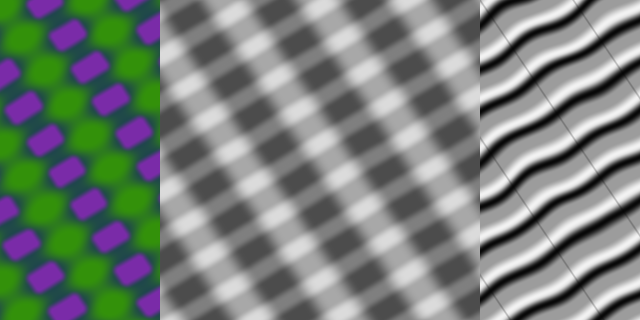
Give the GLSL for this pattern, as a Shadertoy shader.

```glsl
// A slanted woven lattice shown in three panels: coloured cells, soft height, relief.
// Each panel maps the canvas to lattice coordinates (along, across), bends them
// slightly with value noise, then shades periodic profiles of those coordinates.

const float TAU = 6.2831853;
const vec2 PANEL_EDGES = vec2(0.25, 0.75);     // fractions of the width

// Lattice steps and panel origins; the canvas is 2 wide and 1 high.
const vec2 STEP_ALONG = vec2(0.2073, 0.1242);
const vec2 STEP_ACROSS = vec2(0.0688, -0.1013);
const vec2 COLOR_ORIGIN = vec2(0.211, 0.461);
const vec2 HEIGHT_ORIGIN = vec2(1.003, 0.552);
const vec2 RELIEF_ORIGIN = vec2(1.535, 0.948);

const float NOISE_SCALE = 9.0;
const float COLOR_WARP = 0.07;
const float HEIGHT_WARP = 0.04;
const float RELIEF_WARP = 0.14;
const float RELIEF_WAVE = 0.045;

const vec2 CELL_HALF = vec2(0.053, 0.034);
const float CELL_ROUND = 0.018;
const float CELL_SOFT = 0.012;
const vec3 PURPLE = vec3(0.48, 0.17, 0.66);
const vec3 GREEN = vec3(0.20, 0.57, 0.04);
const vec3 TEAL = vec3(0.12, 0.27, 0.30);

const float DARK_LEVEL = 0.30;
const float RIB_LEVEL = 0.36;
const float BRIDGE_LEVEL = 0.20;

const float FLAT_LEVEL = 0.61;
const float LIGHT_GAIN = 0.34;
const float SHADOW_GAIN = 0.58;
const float CREASE_WIDTH = 0.022;
const float CREASE_DEPTH = 0.22;

float hash(vec2 p) {
    vec3 q = fract(vec3(p.xyx) * 0.1031);
    q += dot(q, q.yzx + 33.33);
    return fract((q.x + q.y) * q.z);
}

float valueNoise(vec2 p) {
    vec2 i = floor(p), f = fract(p);
    f = f * f * (3.0 - 2.0 * f);
    float low = mix(hash(i), hash(i + vec2(1, 0)), f.x);
    float high = mix(hash(i + vec2(0, 1)), hash(i + vec2(1, 1)), f.x);
    return mix(low, high, f.y);
}

// Lattice coordinates with a small irregular bend
vec2 lattice(vec2 p, vec2 origin, float warp) {
    vec2 st = inverse(mat2(STEP_ALONG, STEP_ACROSS)) * (p - origin);
    vec2 bend = vec2(valueNoise(p * NOISE_SCALE + 40.0),
                     valueNoise(p * NOISE_SCALE + 80.0)) - 0.5;
    return st + warp * bend * vec2(0.5, 1.0);
}

// Signed distance to the nearest repeat
vec2 nearest(vec2 st) {
    return st - floor(st + 0.5);
}

float bump(float x, float center, float halfWidth) {
    float d = abs(nearest(vec2(x - center)).x);
    return 1.0 - smoothstep(0.0, halfWidth, d);
}

float roundedBox(vec2 p, vec2 halfSize, float radius) {
    vec2 d = abs(p) - halfSize + radius;
    return length(max(d, 0.0)) + min(max(d.x, d.y), 0.0) - radius;
}

// Purple cells between chained green ovals on teal
vec3 colorPanel(vec2 p) {
    vec2 st = lattice(p, COLOR_ORIGIN, COLOR_WARP);
    vec2 wave = cos(TAU * st);
    float green = smoothstep(-0.8, 1.2, -wave.x - 0.5 * wave.y);
    vec2 local = nearest(st) * vec2(length(STEP_ALONG), length(STEP_ACROSS));
    float cell = roundedBox(local, CELL_HALF, CELL_ROUND);
    float purple = 1.0 - smoothstep(-CELL_SOFT, CELL_SOFT, cell);
    return mix(mix(TEAL, GREEN, green), PURPLE, purple);
}

// Broad ribs crossed by fainter bridges, flat in the gaps
vec3 heightPanel(vec2 p) {
    vec2 wave = cos(TAU * lattice(p, HEIGHT_ORIGIN, HEIGHT_WARP));
    float rib = smoothstep(-0.7, 1.0, wave.x);
    float bridge = smoothstep(-0.5, 1.0, wave.y);
    return vec3(DARK_LEVEL + RIB_LEVEL * rib + BRIDGE_LEVEL * bridge);
}

// Wavy strands lit on one side, with fine creases crossing them
vec3 reliefPanel(vec2 p) {
    float crease = lattice(p, RELIEF_ORIGIN, 0.0).x;
    vec2 st = lattice(p, RELIEF_ORIGIN, RELIEF_WARP);
    float across = st.y + RELIEF_WAVE * sin(TAU * st.x);
    float shade = FLAT_LEVEL + LIGHT_GAIN * bump(across, -0.30, 0.26)
                - SHADOW_GAIN * bump(across, 0.0, 0.24);
    return vec3(shade * (1.0 - CREASE_DEPTH * bump(crease, 0.0, CREASE_WIDTH)));
}

void mainImage(out vec4 fragColor, in vec2 fragCoord) {
    vec2 uv = fragCoord / iResolution.xy;
    vec2 p = uv * vec2(2.0, 1.0);
    vec2 side = clamp((uv.x - PANEL_EDGES) * iResolution.x + 0.5, 0.0, 1.0);
    vec3 color = mix(colorPanel(p), heightPanel(p), side.x);
    fragColor = vec4(mix(color, reliefPanel(p), side.y), 1.0);
}
```
